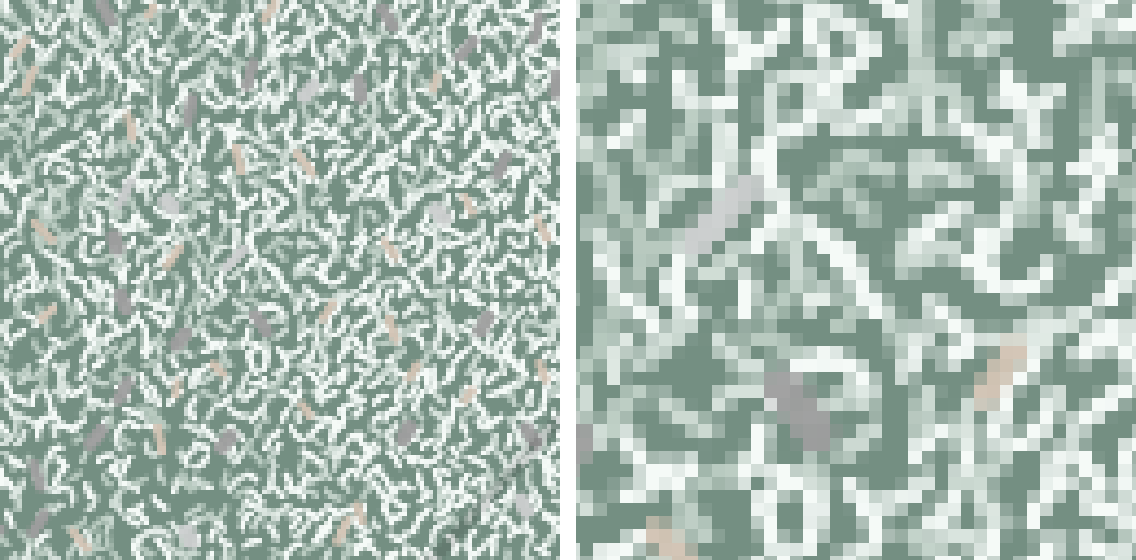
Left: the whole. Right: its middle third, enlarged.
This texture is drawn by a Shadertoy shader. Its source:

```glsl
// Sage green ground scattered with short white and pale strokes, mostly diagonal,
// plus a few grey and beige flecks. Everything is evaluated at the centres of a
// coarse mosaic of square tiles, so each tile has one flat colour.

const float TILES = 128.0;          // mosaic tiles along the canvas height
const float STROKE_SPACING = 3.5;   // all lengths below are in tiles
const float STROKE_HALF_WIDTH = 0.75;
const float STROKE_BEND = 0.14;
const float FLECK_SPACING = 16.0;
const float FLECK_SHARE = 0.8;
const float EDGE_SHARPNESS = 1.2;
const float STREAK_SHADE = 0.14;

const vec3 GROUND = vec3(0.455, 0.56, 0.51);
const vec3 PALE_SAGE = vec3(0.72, 0.79, 0.75);
const vec3 WHITE = vec3(0.96, 0.98, 0.97);
const vec3 GREY = vec3(0.62, 0.62, 0.62);
const vec3 LIGHT_GREY = vec3(0.80, 0.81, 0.81);
const vec3 BEIGE = vec3(0.83, 0.77, 0.71);

float hash(vec2 site, float seed) {
    return fract(sin(dot(site, vec2(127.1, 311.7)) + seed * 74.7) * 43758.5453);
}

vec2 jitteredCentre(vec2 site, float spacing, float seed) {
    return (site + 0.5 + 0.9 * (vec2(hash(site, seed), hash(site, seed + 1.0)) - 0.5)) * spacing;
}

// Soft coverage of a bent capsule centred on the origin
float strokeCoverage(vec2 p, float angle, float halfLength, float halfWidth, float bend) {
    float c = cos(angle), s = sin(angle);
    vec2 q = vec2(c * p.x + s * p.y, c * p.y - s * p.x);
    q.y += bend * q.x * q.x;
    q.x -= clamp(q.x, -halfLength, halfLength);
    return clamp(0.5 - (length(q) - halfWidth) * EDGE_SHARPNESS, 0.0, 1.0);
}

// White and sage strokes: sparser at lower left, brighter to the right
vec3 paintStrokes(vec3 colour, vec2 p) {
    vec2 home = floor(p / STROKE_SPACING);
    for (int j = -2; j <= 2; j++)
    for (int i = -2; i <= 2; i++) {
        vec2 site = home + vec2(i, j);
        vec2 centre = jitteredCentre(site, STROKE_SPACING, 1.0);
        vec2 place = centre / TILES;
        float density = mix(0.72, 1.0, smoothstep(0.1, 0.75, place.x * 0.6 + place.y));
        if (hash(site, 3.0) > density) continue;

        float side = hash(site, 4.0) < 0.48 + 0.14 * place.x ? 1.0 : -1.0;
        float angle = side * (0.9 + 1.1 * (hash(site, 5.0) - 0.5));
        float halfLength = mix(0.8, 2.4, hash(site, 6.0));
        float bend = STROKE_BEND * (2.0 * hash(site, 7.0) - 1.0);
        float coverage = strokeCoverage(p - centre, angle, halfLength, STROKE_HALF_WIDTH, bend);
        float brightness = smoothstep(0.0, 0.55, hash(site, 8.0) + 0.3 * (place.x - 0.5));
        colour = mix(colour, mix(PALE_SAGE, WHITE, brightness), coverage);
    }
    return colour;
}

// Sparse larger flecks: slim beige ones, stouter grey ones
vec3 paintFlecks(vec3 colour, vec2 p) {
    vec2 home = floor(p / FLECK_SPACING);
    for (int j = -1; j <= 1; j++)
    for (int i = -1; i <= 1; i++) {
        vec2 site = home + vec2(i, j);
        if (hash(site, 11.0) > FLECK_SHARE) continue;

        vec2 centre = jitteredCentre(site, FLECK_SPACING, 12.0);
        float kind = hash(site, 14.0);
        bool isBeige = kind < 0.32;
        vec3 tint = isBeige ? BEIGE : (kind < 0.46 ? LIGHT_GREY : GREY);
        float side = hash(site, 15.0) < 0.55 ? 1.0 : -1.0;
        float angle = side * mix(0.75, 1.5, hash(site, 16.0));
        float halfLength = mix(1.0, 3.0, hash(site, 17.0));
        float halfWidth = isBeige ? 1.0 : mix(1.9, 1.1, (halfLength - 1.0) / 2.0);
        float coverage = strokeCoverage(p - centre, angle, halfLength, halfWidth, 0.0);
        colour = mix(colour, tint, 0.95 * coverage);
    }
    return colour;
}

void mainImage(out vec4 fragColor, in vec2 fragCoord) {
    // Snap to the tile centre
    vec2 p = floor(fragCoord / iResolution.y * TILES) + 0.5;

    vec3 colour = paintStrokes(GROUND, p);
    colour = paintFlecks(colour, p);

    // Faint dark streak across the lower right corner
    vec2 streakCentre = vec2(0.89, 0.13) * TILES;
    float streak = strokeCoverage(p - streakCentre, 0.84, 0.18 * TILES, 1.4, 0.0);
    colour *= 1.0 - STREAK_SHADE * streak;

    fragColor = vec4(colour, 1.0);
}
```
